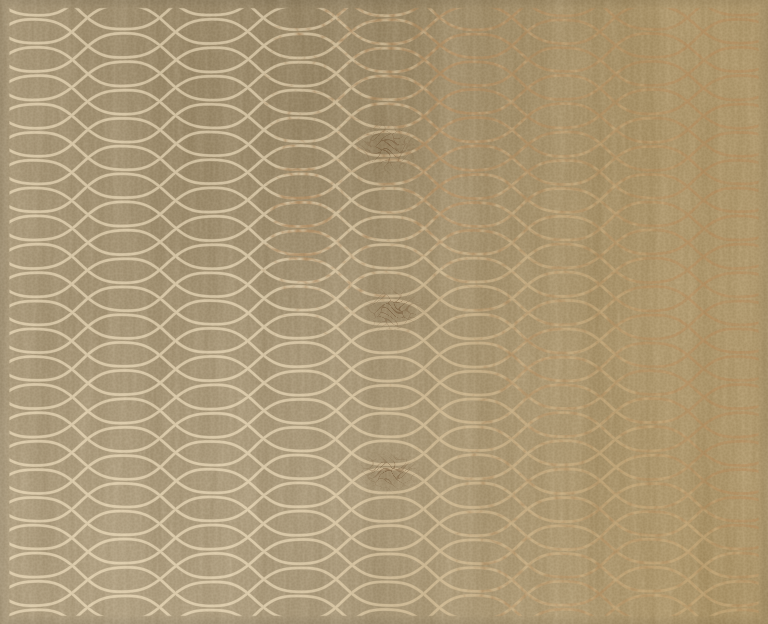
Write a Shadertoy shader that draws this pattern.

```glsl
// Worn woven rug: interlaced wavy lines forming staggered columns of ovals.

const float PI = 3.14159265;
const float COLUMN = 0.141;                  // column spacing, in canvas heights
const float ROW = 0.04503;                   // oval spacing down a column
const vec2  OVAL = vec2(0.4805, 0.5216);     // centre of one oval
const float SWING = 0.0304;                  // wave amplitude
const float SHARPEN = 0.08;                  // third harmonic, steepens crossings
const float LINE = 0.0021;                   // half line width
const vec2  MARGIN = vec2(0.015, 0.013);     // plain border of the rug
const float SPOT_STEP = 0.26;                // distance between worn spots
const vec2  SPOT = vec2(0.625, 0.244);       // lowest worn spot
const vec3  WOOL_LEFT = vec3(0.655, 0.590, 0.470);
const vec3  WOOL_RIGHT = vec3(0.690, 0.602, 0.435);
const vec3  CREAM = vec3(0.865, 0.800, 0.675);
const vec3  GOLD = vec3(0.790, 0.675, 0.490);
const vec3  COPPER = vec3(0.690, 0.510, 0.325);
const vec3  STAIN = vec3(0.420, 0.300, 0.180);

vec2 hash2(vec2 p) {
    vec3 q = fract(p.xyx * vec3(0.1031, 0.1030, 0.0973));
    q += dot(q, q.yzx + 33.33);
    return fract((q.xx + q.yz) * q.zy);
}

// Distances to the nearest and second nearest cell points.
vec2 cellular(vec2 p) {
    vec2 cell = floor(p), nearest = vec2(9.0);
    for (int y = -1; y <= 1; y++)
    for (int x = -1; x <= 1; x++) {
        vec2 id = cell + vec2(x, y);
        float d = length(id + hash2(id) - p);
        nearest.y = min(nearest.y, max(nearest.x, d));
        nearest.x = min(nearest.x, d);
    }
    return nearest;
}

// Layered sines, roughly -1 to 1.
float drift(vec2 p) {
    float sum = 0.0, weight = 0.5;
    for (int i = 0; i < 4; i++) {
        sum += weight * sin(p.x + 1.3 * sin(p.y + float(i))) * cos(0.7 * p.y + float(i));
        p = mat2(1.5, 0.7, -0.7, 1.5) * p + 2.1;
        weight *= 0.65;
    }
    return sum;
}

// Uneven dye: bands along the warp that fade slowly down the rug.
float warpBands(vec2 p) {
    float bend = 0.4 * sin(p.y * 5.0);
    return 0.45 * sin(p.x * 36.0 + bend + 0.8) + 0.3 * sin(p.x * 71.0 - bend)
         + 0.25 * sin(p.x * 143.0 + 2.0 * bend);
}

// Distance to the two mirrored families of waves.
float waveDistance(vec2 p) {
    float t = PI * (p.x - OVAL.x) / COLUMN;
    float scale = SWING / (1.0 - SHARPEN);
    float wave = scale * (cos(t) - SHARPEN * cos(3.0 * t));
    float slope = scale * PI / COLUMN * (3.0 * SHARPEN * sin(3.0 * t) - sin(t));
    vec2 offset = p.y - OVAL.y + vec2(1, -1) * (0.25 * ROW - wave);
    vec2 d = abs(mod(offset + 0.5 * ROW, ROW) - 0.5 * ROW);
    return min(d.x, d.y) / sqrt(1.0 + slope * slope);
}

void mainImage(out vec4 fragColor, in vec2 fragCoord) {
    vec2 p = fragCoord / iResolution.y;
    float aspect = iResolution.x / iResolution.y;
    float pixel = 1.0 / iResolution.y;
    float across = p.x / aspect;

    // Wool ground: side to side fade, dye bands, streaks and pile grain
    float patches = drift(p * vec2(9.0, 6.0));
    float streak = cellular(p * vec2(130.0, 9.0)).x - 0.5;
    float grain = cellular(p * 230.0).x - 0.5;
    float shade = 0.020 * warpBands(p) + 0.020 * patches + 0.035 * streak + 0.045 * grain;
    float upperDark = exp(-pow((across - 0.43) / 0.25, 2.0)) * smoothstep(0.35, 0.9, p.y);
    shade -= 0.055 * upperDark;
    shade += 0.030 * (1.0 - smoothstep(0.1, 0.6, p.y)) * (1.0 - smoothstep(0.3, 0.7, across));
    vec3 color = mix(WOOL_LEFT, WOOL_RIGHT, smoothstep(0.4, 0.95, across));
    color += shade * vec3(1.0, 1.03, 1.08);

    // Silk lines: cream to gold, with copper where the sheen has turned
    vec2 wobble = 0.0007 * vec2(sin(p.y * 47.0), sin(p.x * 39.0 + p.y * 23.0));
    float d = waveDistance(p + wobble) + 0.0006 * grain;
    float line = 1.0 - smoothstep(LINE - 0.7 * pixel, LINE + 0.8 * pixel, d);
    vec2 inset = min(p, vec2(aspect, 1.0) - p) - MARGIN;
    line *= smoothstep(-pixel, pixel, min(inset.x, inset.y));

    float fleck = cellular(p * vec2(75.0, 95.0)).x;
    float turned = 1.5 * (across - 0.62) + 0.5 * (p.y - 0.5) + 0.38 * patches;
    turned += 0.35 * exp(-pow((across - 0.39) / 0.06, 2.0) - pow((p.y - 0.64) / 0.16, 2.0));
    float copper = smoothstep(-0.12, 0.35, turned + 0.5 * (fleck - 0.5));
    vec3 silk = mix(CREAM, GOLD, smoothstep(0.3, 0.9, across));
    silk = mix(silk, COPPER, 0.75 * copper) + 0.5 * shade;
    float wear = 0.92 - 0.22 * smoothstep(0.3, 0.8, across) - 0.3 * fleck * copper;
    color = mix(color, silk, line * wear);

    // Worn spots with dark frayed threads
    vec2 frayed = p * vec2(48.0, 75.0) + 0.6 * sin(p.yx * 140.0);
    vec2 cells = cellular(frayed);
    float thread = 1.0 - smoothstep(0.03, 0.16, cells.y - cells.x);
    for (int i = 0; i < 3; i++) {
        vec2 center = SPOT + vec2(0.006 * sin(float(i) * 2.0), SPOT_STEP * float(i));
        vec2 q = (p - center) / vec2(0.034, 0.022 + 0.004 * float(i));
        float spot = exp(-dot(q, q));
        color = mix(color, STAIN, spot * (0.12 + 0.45 * thread));
    }

    // Slightly darker bound edge
    color *= 0.94 + 0.06 * smoothstep(-MARGIN.y, 0.004, min(inset.x, inset.y));
    fragColor = vec4(clamp(color, 0.0, 1.0), 1.0);
}
```
